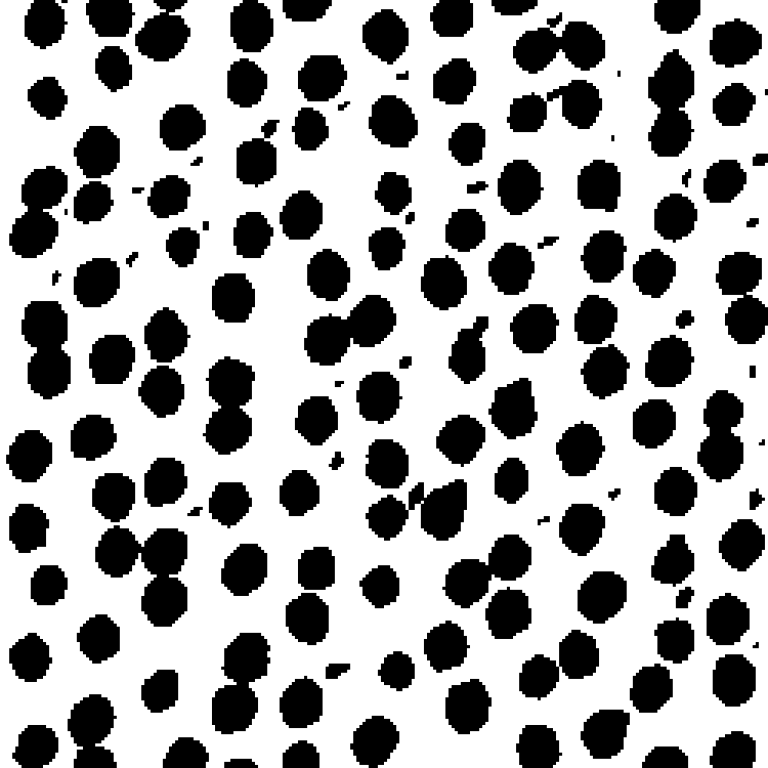
Give the GLSL for this pattern, as a Shadertoy shader.

```glsl
// Irregular black oval spots and small slivers on white, with finely stepped outlines.

vec2 hash2(vec2 p) {
    vec3 q = fract(p.xyx * vec3(0.1031, 0.1030, 0.0973));
    q += dot(q, q.yzx + 33.33);
    return fract((q.xx + q.yz) * q.zy);
}

float cornerSlope(vec2 corner, vec2 offset) {
    float angle = 6.2832 * hash2(corner + 71.0).x;
    return dot(vec2(cos(angle), sin(angle)), offset);
}

float gradientNoise(vec2 p) {
    vec2 i = floor(p), f = p - i;
    vec2 u = f * f * f * (f * (f * 6.0 - 15.0) + 10.0);
    vec2 e = vec2(0.0, 1.0);
    return mix(mix(cornerSlope(i, f), cornerSlope(i + e.yx, f - e.yx), u.x),
               mix(cornerSlope(i + e.xy, f - e.xy), cornerSlope(i + 1.0, f - 1.0), u.x), u.y);
}

// Approximate distance to an oval whose long axis leans clockwise from vertical
float oval(vec2 v, vec2 radii, float lean) {
    float c = cos(lean), s = sin(lean);
    v = vec2(c * v.x - s * v.y, s * v.x + c * v.y);
    return (length(v / radii) - 1.0) * radii.x;
}

// Large spot, sometimes drawn out into a point towards the upper right
float spot(vec2 v, vec2 site, float height) {
    vec2 shape = hash2(site + 17.3), kind = hash2(site + 41.7);
    float lean = 0.3 + (shape.x - 0.5) * (0.6 + 1.3 * height * height);
    vec2 radii = vec2(0.295, 0.345) * mix(0.8, 1.12, sqrt(shape.y));
    float tailAngle = mix(0.7, 1.9, kind.y);
    float facing = max(dot(normalize(v + 1e-5), vec2(cos(tailAngle), sin(tailAngle))), 0.0);
    return oval(v, radii, lean) - 0.14 * step(0.88, kind.x) * pow(facing, 14.0);
}

// Small sliver lying in a gap between spots
float sliver(vec2 v, vec2 site, float height) {
    vec2 shape = hash2(site + 83.1), kind = hash2(site + 59.9);
    if (kind.x > mix(0.14, 0.46, height)) return 1.0;
    float size = mix(0.04, 0.17, shape.x);
    return oval(v, size * vec2(0.6, 1.1), mix(0.3, 1.2, shape.y));
}

// 1 inside a spot or sliver, 0 on the ground; p is in canvas units
float ink(vec2 p) {
    float height = clamp(p.y, 0.0, 1.0);
    vec2 q = p * 11.0;
    float spots = 1.0, slivers = 1.0;
    for (int x = -1; x <= 1; x++) {
        // Each column slides against the next, giving falling diagonal rows
        float column = floor(q.x) + float(x);
        float slide = fract(column * 0.38);
        for (int y = -1; y <= 1; y++) {
            vec2 site = vec2(column, floor(q.y - slide) + float(y));
            vec2 centre = site + vec2(0.5, 0.5 + slide);
            vec2 jitter = hash2(site + 5.0) - 0.5;
            spots = min(spots, spot(q - centre - 0.44 * jitter, site, height));
            vec2 gap = centre + vec2(0.36, 0.46) + 0.2 * jitter.yx;
            slivers = min(slivers, sliver(q - gap, site, height));
        }
    }
    spots += 0.055 * gradientNoise(q * 4.0);
    slivers += 0.07 * gradientNoise(q * 8.0 + 30.0);
    return step(min(spots, slivers), 0.0);
}

void mainImage(out vec4 fragColor, in vec2 fragCoord) {
    // Fine square steps, box filtered over the width of one pixel
    float steps = 250.0;
    vec2 p = fragCoord / iResolution.y * steps;
    vec2 corner = floor(p + 0.5);
    vec2 share = clamp((p - corner) * iResolution.y / steps + 0.5, 0.0, 1.0);
    vec2 e = vec2(-0.5, 0.5);
    float below = mix(ink((corner + e.xx) / steps), ink((corner + e.yx) / steps), share.x);
    float above = mix(ink((corner + e.xy) / steps), ink((corner + e.yy) / steps), share.x);
    fragColor = vec4(vec3(1.0 - mix(below, above, share.y)), 1.0);
}
```
